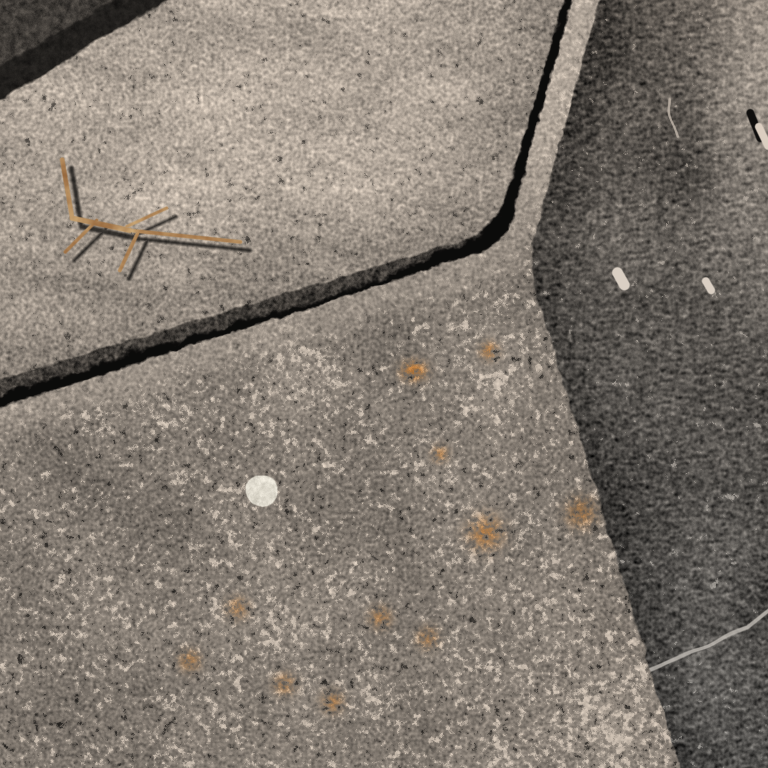
Write a WebGL 1 fragment shader that draws this texture.

```glsl
precision highp float;
// Weathered concrete block: sunlit slab, open joint, speckled front, shaded side.
// Straight edges meet in smooth corners to form the planes; gradient noise
// supplies grain, pits and stains, with small debris drawn on top.
uniform vec2 u_resolution;
const vec3 STONE = vec3(1.0, 0.935, 0.865);

vec2 gradient(vec2 cell) {
  vec2 q = vec2(dot(cell, vec2(127.1, 311.7)), dot(cell, vec2(269.5, 183.3)));
  return fract(sin(q) * 43758.5) * 2.0 - 1.0;
}
float noise(vec2 p) {
  vec2 i = floor(p), f = fract(p), e = vec2(1.0, 0.0), u = f * f * (3.0 - 2.0 * f);
  float lower = mix(dot(gradient(i), f), dot(gradient(i + e), f - e), u.x);
  float upper = mix(dot(gradient(i + e.yx), f - e.yx), dot(gradient(i + 1.0), f - 1.0), u.x);
  return mix(lower, upper, u.y);
}
float fbm(vec2 p) {
  float sum = 0.0, amp = 0.6;
  for (int i = 0; i < 4; i++) {
    sum += amp * noise(p);
    p = mat2(1.6, 1.2, -1.2, 1.6) * p + 7.3;
    amp *= 0.62;
  }
  return sum;
}
float smoothMax(float a, float b, float k) {
  float h = max(k - abs(a - b), 0.0) / k;
  return max(a, b) + h * h * k * 0.25;
}
float inside(float d, float aa) { return 1.0 - smoothstep(-aa, aa, d); }
// Line from ends.xy to ends.zw
float stroke(vec2 p, vec4 ends, float width, float aa) {
  vec2 v = ends.zw - ends.xy, q = p - ends.xy;
  float t = clamp(dot(q, v) / dot(v, v), 0.0, 1.0);
  return inside(length(q - v * t) - width, aa);
}
float glow(vec2 p, vec2 center, vec2 radius) {
  vec2 q = (p - center) / radius;
  return exp(-dot(q, q));
}
// Corner of a rising lower edge and a leaning right edge; negative within
float corner(vec2 p, vec2 lower, vec2 right, float k) {
  float under = lower.x + lower.y * p.x - p.y;
  return 0.96 * smoothMax(under, p.x - right.x - right.y * (p.y - 0.72), k);
}
float twigs(vec2 p, float aa) {
  float t = stroke(p, vec4(0.081, 0.792, 0.094, 0.716), 0.003, aa);
  t = max(t, stroke(p, vec4(0.094, 0.716, 0.169, 0.7), 0.0034, aa));
  t = max(t, stroke(p, vec4(0.169, 0.7, 0.313, 0.685), 0.0024, aa));
  t = max(t, stroke(p, vec4(0.085, 0.672, 0.126, 0.713), 0.0022, aa));
  t = max(t, stroke(p, vec4(0.156, 0.648, 0.18, 0.698), 0.0024, aa));
  return max(t, stroke(p, vec4(0.165, 0.705, 0.217, 0.729), 0.002, aa));
}
float lichen(vec2 p) {
  float l = glow(p, vec2(0.539, 0.517), vec2(0.015, 0.012));
  l += 0.75 * glow(p, vec2(0.632, 0.306), vec2(0.02)) + 0.6 * glow(p, vec2(0.757, 0.332), vec2(0.018));
  l += 0.7 * glow(p, vec2(0.637, 0.543), vec2(0.011)) + 0.6 * glow(p, vec2(0.573, 0.409), vec2(0.01));
  for (int i = 0; i < 6; i++) {
    float n = float(i);
    l += 0.55 * glow(p, vec2(0.247 + 0.062 * n, 0.14 + 0.07 * sin(n * 1.8)), vec2(0.013));
  }
  return l;
}
vec3 frontPlane(vec2 p, float joint, float broad, float blotch, float grain, float fine) {
  float rim = 1.0 - smoothstep(0.015, 0.065, joint + 0.025 * blotch);
  float worn = glow(p, vec2(0.475, 0.095), vec2(0.055, 0.035)) + 0.7 * glow(p, vec2(0.8, 0.05), vec2(0.14));
  float fleck = smoothstep(0.1, 0.34, grain + 0.45 * blotch + 0.25 * broad + 0.15 * worn);
  float tone = 0.51 + 0.16 * broad + 0.24 * (grain + fine) + 0.07 * worn;
  tone = mix(tone, 0.83 + 0.2 * fine, fleck * 0.78);
  tone *= 1.0 - 0.5 * smoothstep(0.2, 0.42, -grain - 0.3 * blotch);
  tone = mix(tone, 0.63 + 0.2 * (grain + fine), rim * 0.75) + 0.1 * smoothstep(0.68, 0.85, p.y);
  float rust = clamp(lichen(p) * smoothstep(-0.35, 0.2, grain + fine * 0.4), 0.0, 0.85);
  return mix(STONE * tone, vec3(0.76, 0.48, 0.2) * (0.9 + 0.6 * grain), rust);
}
vec3 sidePlane(vec2 p, float side, float broad, float blotch, float grain, float fine, float aa) {
  float scuff = noise(mat2(70.0, 45.0, -110.0, 130.0) * p);
  float tone = 0.33 + 0.32 * smoothstep(0.0, 0.3, side) * smoothstep(0.45, 1.0, p.y);
  tone += 0.16 * broad + 0.23 * (grain + scuff + fine);
  tone -= 0.12 * glow(p, vec2(0.89, 0.82), vec2(0.045, 0.13)) + 0.07 * inside(side - 0.035, 0.035);
  tone = mix(tone, 0.74, 0.6 * smoothstep(0.25, 0.45, grain + 0.4 * blotch));
  // Pale veins, a dark slot and chips
  vec2 bent = p + 0.012 * noise(p * 30.0);
  float vein = stroke(bent, vec4(0.846, 0.128, 0.97, 0.18), 0.0025, aa);
  vein = max(vein, stroke(bent, vec4(0.97, 0.18, 1.01, 0.213), 0.0025, aa));
  vein = max(vein, stroke(bent, vec4(0.872, 0.87, 0.885, 0.825), 0.002, aa));
  tone = mix(tone, 0.78, vein * 0.8);
  tone = mix(tone, 0.06, stroke(p, vec4(0.977, 0.853, 0.99, 0.82), 0.005, aa));
  float chips = stroke(p, vec4(0.804, 0.645, 0.813, 0.629), 0.007, aa);
  chips = max(chips, stroke(p, vec4(0.919, 0.634, 0.926, 0.622), 0.005, aa));
  chips = max(chips, stroke(p, vec4(0.988, 0.835, 1.0, 0.81), 0.005, aa));
  return mix(vec3(0.98, 0.96, 0.93), STONE, p.y) * mix(tone, 0.86, chips);
}
vec3 slabTop(vec2 p, float slab, float blotch, float grain, float fine, float aa) {
  float tone = 0.63 + 0.22 * fbm(mat2(5.0, 4.0, -9.0, 16.0) * p) + 0.27 * (grain + fine);
  tone += 0.09 * glow(p, vec2(0.36, 0.83), vec2(0.3, 0.13)) - 0.09 * inside(-slab - 0.06, 0.06);
  tone *= 1.0 - 0.4 * smoothstep(0.22, 0.45, -grain - 0.35 * blotch);
  tone *= 1.0 - 0.7 * twigs(p - vec2(0.012, -0.011), aa * 2.0);
  // Shadowed far corner
  float shadow = p.x * 0.6 + 0.87 - p.y + 0.01 * blotch;
  tone = mix(tone, 0.13 + 0.12 * grain, inside(shadow, aa * 2.0));
  tone = mix(tone, 0.25 + 0.3 * grain, inside(shadow + 0.042, aa * 2.0));
  vec3 bark = mix(vec3(0.83, 0.7, 0.5), vec3(0.55, 0.36, 0.2), 0.5 + blotch);
  return mix(STONE * tone, bark, twigs(p, aa));
}
void main() {
  vec2 p = gl_FragCoord.xy / u_resolution;
  float aa = 1.0 / min(u_resolution.x, u_resolution.y), broad = fbm(p * 7.0), blotch = fbm(p * 27.0 + 4.0);
  float grain = fbm(p * 95.0), fine = noise(p * 215.0 + 9.0), rough = 0.012 * fbm(p * 34.0);
  // Plane boundaries
  float slab = corner(p, vec2(0.506, 0.3), vec2(0.652, 0.295), 0.045) + rough * 0.5;
  float joint = corner(p, vec2(0.47, 0.322), vec2(0.668, 0.275), 0.035) + rough * 0.8;
  float side = p.x - smoothMax(0.885 - 0.302 * p.y, 0.504 + 0.277 * p.y, 0.025) + rough * 0.7;
  vec3 color = frontPlane(p, joint, broad, blotch, grain, fine);
  color = mix(color, sidePlane(p, side, broad, blotch, grain, fine, aa), inside(-side, aa * 1.5));
  // Black joint below the broken lip
  float lip = 0.018 * (1.0 - smoothstep(0.45, 0.66, p.x));
  float gap = mix(0.045, 0.25 + 0.35 * grain + 0.2 * fine, inside(slab - lip + rough, 0.003));
  color = mix(color, STONE * gap, inside(joint, aa * 1.5));
  color = mix(color, slabTop(p, slab, blotch, grain, fine, aa), inside(slab, aa * 1.5));
  // Pale round plug
  float plug = length(p - vec2(0.341, 0.361)) - 0.021 + rough * 0.3;
  color = mix(color, vec3(0.88, 0.86, 0.81) + 0.25 * grain, inside(plug, aa));
  gl_FragColor = vec4(clamp(color, 0.0, 1.0), 1.0);
}
```
